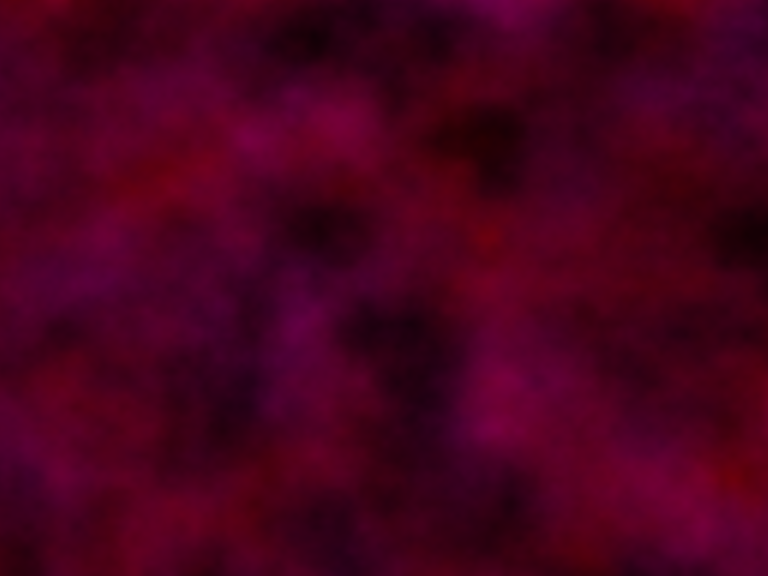
This texture is drawn by a WebGL 1 fragment shader. Its source:

```glsl
precision highp float;
// Draws a soft, cloudy crimson nebula with dark hollows and drifting hue.

uniform vec2 u_resolution;

float hash(vec2 cell) {
  return fract(sin(dot(cell, vec2(127.1, 311.7))) * 43758.5453);
}

// Smoothly interpolated lattice noise, 0 to 1
float valueNoise(vec2 p) {
  vec2 cell = floor(p);
  vec2 f = fract(p);
  f = f * f * (3.0 - 2.0 * f);
  float bottom = mix(hash(cell), hash(cell + vec2(1.0, 0.0)), f.x);
  float top = mix(hash(cell + vec2(0.0, 1.0)), hash(cell + vec2(1.0, 1.0)), f.x);
  return mix(bottom, top, f.y);
}

// Octaves of halving size and weight, centred on zero
float cloud(vec2 p) {
  float sum = 0.0;
  float weight = 0.5;
  for (int octave = 0; octave < 5; octave++) {
    sum += weight * (valueNoise(p) - 0.5);
    p = p * 2.0 + vec2(17.3, 9.1);
    weight *= 0.5;
  }
  return sum;
}

void main() {
  vec2 uv = gl_FragCoord.xy / u_resolution.y;

  // Brightness of the cloud, carried by the red channel
  float red = max(0.265 + 0.6 * cloud(uv * 6.0 + vec2(3.7, 21.4)), 0.03);

  // A second cloud tints it between scarlet and violet
  float blueShare = clamp(0.41 + 0.85 * cloud(uv * 6.0 + vec2(58.2, 43.9)), 0.08, 0.9);

  gl_FragColor = vec4(red, 0.0, red * blueShare, 1.0);
}
```
